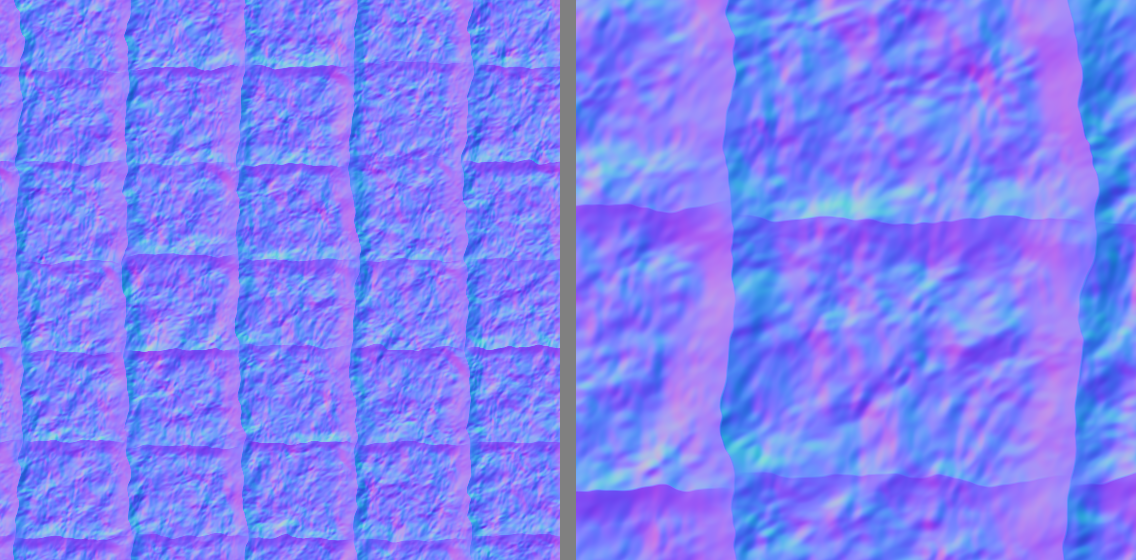
Left: the whole. Right: its middle third, enlarged.
Give the GLSL for this texture map, as a WebGL 1 fragment shader.

```glsl
precision highp float;
// Tangent-space normal map of a rough stone block wall, 5 columns by 6 rows.
// A height field (bevelled blocks plus scattered cellular bumps) is
// differentiated numerically; every layer wraps at the canvas borders.

uniform vec2 u_resolution;

const float TAU = 6.2831853;
const vec2 GRID = vec2(5.0, 6.0);
const vec2 GRID_SHIFT = vec2(0.165, 0.26);
const float BLOCK_HEIGHT = 0.0105;
const float ROUGH_SLOPE = 0.096;
const float GRAIN_ANGLE = 0.9;

vec3 hash3(vec2 id, float seed) {
  vec3 p = fract(vec3(id.xyx + seed * 7.31) * vec3(0.1031, 0.1030, 0.0973));
  p += dot(p, p.yxz + 33.33);
  return fract((p.xxy + p.yzz) * p.zyx);
}

// Cellular noise: one stretched bump or dent per cell, leaning along the grain.
float cellBumps(vec2 uv, float cells, float seed) {
  vec2 p = uv * cells;
  vec2 base = floor(p);
  float sum = 0.0;
  for (int j = -1; j <= 1; j++) {
    for (int i = -1; i <= 1; i++) {
      vec2 cell = base + vec2(float(i), float(j));
      vec2 id = mod(cell, cells);
      vec3 rnd = hash3(id, seed);
      vec3 shape = hash3(id, seed + 5.0);
      vec2 d = p - cell - rnd.xy;
      float angle = GRAIN_ANGLE + (shape.x - 0.5) * 1.2;
      vec2 axis = vec2(cos(angle), sin(angle));
      float along = dot(d, axis);
      float across = 1.55 * dot(d, vec2(-axis.y, axis.x));
      float k = max(0.0, 1.0 - along * along - across * across);
      float amount = rnd.z - 0.5;
      sum += (amount + 0.5 * sign(amount)) * k * k * k;
    }
  }
  return sum;
}

// Octaves of equal steepness, the broadest one weakened.
float roughness(vec2 uv, float slope) {
  float sum = 0.0;
  float cells = 13.0;
  for (int o = 0; o < 4; o++) {
    float weight = min(1.0, 0.35 + float(o));
    sum += cellBumps(uv, cells, float(o) + 1.0) * weight * slope / cells;
    cells *= 2.0;
  }
  return sum;
}

// Layered sines that make the joints waver.
vec2 waver(vec2 uv) {
  return sin(TAU * (7.0 * uv.yx + 3.0 * uv)) + 0.6 * sin(TAU * (17.0 * uv.yx - 5.0 * uv) + 1.7);
}

// Sideways shift of a vertical joint, bending smoothly from row to row.
float columnShift(vec2 p) {
  float joint = floor(p.x + 0.5);
  float row = floor(p.y);
  float a = hash3(mod(vec2(joint, row), GRID), 11.0).x;
  float b = hash3(mod(vec2(joint, row + 1.0), GRID), 11.0).x;
  return (mix(a, b, smoothstep(0.0, 1.0, p.y - row)) - 0.5) * 0.1;
}

// Shift of a horizontal joint, stepping from block to block.
float rowShift(vec2 p) {
  vec2 id = mod(vec2(floor(p.x), floor(p.y + 0.5)), GRID);
  float course = hash3(vec2(0.0, id.y), 17.0).x - 0.5;
  float single = hash3(id, 19.0).y - 0.5;
  return 0.08 * course + 0.09 * single;
}

// Bevel that is already steep at the joint and eases into the face.
vec2 bevel(vec2 d, vec2 width) {
  vec2 t = clamp(d / width, 0.0, 1.0);
  return mix(t * t * (3.0 - 2.0 * t), t * (2.0 - t), 0.6);
}

// 0 in the upright joints, 1 on the faces; level joints vary in depth.
float blockProfile(vec2 uv, float ragged) {
  vec2 p = uv * GRID - GRID_SHIFT + 0.012 * waver(uv) + ragged;
  p.x -= columnShift(p);
  p.y -= rowShift(p);
  vec2 id = mod(floor(p), GRID);
  vec2 lo = fract(p);
  vec2 hi = 1.0 - lo;
  vec3 rnd = hash3(id, 23.0);
  float swell = 1.0 + 0.25 * sin(TAU * 5.0 * uv.y + 2.0 * id.x);
  vec2 sideLo = bevel(lo, vec2(0.15 * swell, mix(0.13, 0.25, rnd.x)));
  vec2 sideHi = bevel(hi, vec2(0.21 * swell, mix(0.10, 0.17, rnd.y)));
  float floorLo = mix(0.25, 0.75, hash3(id, 31.0).x);
  float floorHi = mix(0.25, 0.75, hash3(mod(id + vec2(0.0, 1.0), GRID), 31.0).x);
  float upright = sideLo.x * sideHi.x;
  float level = mix(floorLo, 1.0, sideLo.y) * mix(floorHi, 1.0, sideHi.y);
  // Some blocks have a chipped upper right corner.
  float chip = 1.0 - smoothstep(0.0, 0.16, dot(hi, vec2(0.95, 0.6)) - 0.1);
  chip *= step(0.65, rnd.z) * smoothstep(0.0, 0.1, hi.y);
  return upright * level * (1.0 - 0.7 * chip);
}

float wallHeight(vec2 uv) {
  float grit = roughness(uv + 0.002 * waver(uv.yx), ROUGH_SLOPE);
  float face = blockProfile(uv, 5.0 * grit);
  return BLOCK_HEIGHT * face + grit * mix(0.6, 1.0, face);
}

void main() {
  vec2 uv = gl_FragCoord.xy / u_resolution;
  vec2 e = vec2(0.0012, 0.0);
  float h = wallHeight(uv);
  vec2 slope = vec2(wallHeight(uv + e.xy) - h, wallHeight(uv + e.yx) - h) / e.x;
  // Red faces right, green faces down, blue faces the viewer.
  vec3 normal = normalize(vec3(-slope.x, slope.y, 1.0));
  gl_FragColor = vec4(0.5 + 0.5 * normal, 1.0);
}
```
